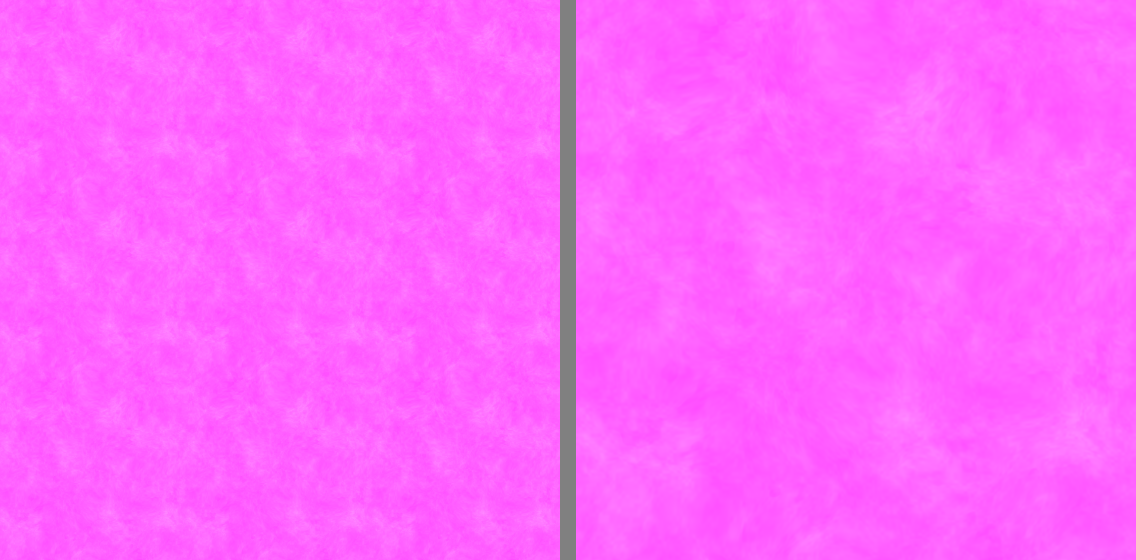
Left: the whole. Right: its middle third, enlarged.
This texture is drawn by a Shadertoy shader. Its source:

```glsl
// Mottled pink-magenta clouds with fine dark flecks, tiled three by three.

const float TILES = 3.0;          // repeats across the canvas
const float BASE_CELLS = 5.0;     // coarsest noise cells per tile
const int OCTAVES = 6;
const float GAIN = 0.78;
const float MEAN_GREEN = 0.402;   // red and blue stay at full strength
const float CONTRAST = 0.058;

// Integer hash of a lattice cell, from -1 to 1
float hashCell(vec2 cell, float seed) {
    uvec2 c = uvec2(cell);
    uint h = c.x * 1597u + c.y * 51749u + uint(seed) * 7919u;
    h = (h ^ (h >> 15)) * 73244475u;
    h = (h ^ (h >> 13)) * 73244475u;
    h ^= h >> 16;
    return float(h & 65535u) / 32767.5 - 1.0;
}

// Value noise that wraps after a whole number of cells
float wrapNoise(vec2 p, float cells, float seed) {
    vec2 q = p * cells;
    vec2 corner = floor(q);
    vec2 f = q - corner;
    vec2 w = f * f * (3.0 - 2.0 * f);
    vec2 lo = mod(corner, cells);
    vec2 hi = mod(corner + 1.0, cells);
    float bottom = mix(hashCell(lo, seed), hashCell(vec2(hi.x, lo.y), seed), w.x);
    float top = mix(hashCell(vec2(lo.x, hi.y), seed), hashCell(hi, seed), w.x);
    return mix(bottom, top, w.y);
}

// Sum of wrapping octaves, each shifted so that lattices do not line up
float clouds(vec2 p, float cells, float seed) {
    float sum = 0.0;
    float amplitude = 1.0;
    for (int i = 0; i < OCTAVES; i++) {
        vec2 shift = vec2(0.137, 0.291) * float(i);
        sum += amplitude * wrapNoise(p + shift, cells, seed + float(i));
        cells *= 2.0;
        amplitude *= GAIN;
    }
    return sum;
}

// Periodic displacement that breaks up the lattice
vec2 warp(vec2 p, float cells, float amount, float seed) {
    return p + amount * vec2(wrapNoise(p, cells, seed), wrapNoise(p, cells, seed + 1.0));
}

// Small ragged specks, kept only in patches
float flecks(vec2 p, float cells, float seed) {
    float grain = wrapNoise(p, cells, seed) + 0.6 * wrapNoise(p, cells * 2.0, seed + 1.0);
    float patches = smoothstep(-0.3, 0.4, wrapNoise(p, 11.0, seed + 2.0));
    return smoothstep(0.15, 0.75, grain) * patches;
}

void mainImage(out vec4 fragColor, in vec2 fragCoord) {
    vec2 tile = fragCoord / iResolution.xy * TILES;

    // Large bends, then small curls
    vec2 p = warp(tile, 7.0, 0.030, 20.0);
    p = warp(p, 30.0, 0.005, 30.0);

    // Pale clouds stretch slightly further than dark ones
    float cloud = clouds(p, BASE_CELLS, 1.0);
    float green = MEAN_GREEN + CONTRAST * cloud + 0.006 * cloud * cloud;

    // Fine dark grain
    green -= 0.035 * flecks(p, 36.0, 40.0);

    fragColor = vec4(1.0, clamp(green, 0.27, 0.58), 1.0, 1.0);
}
```
